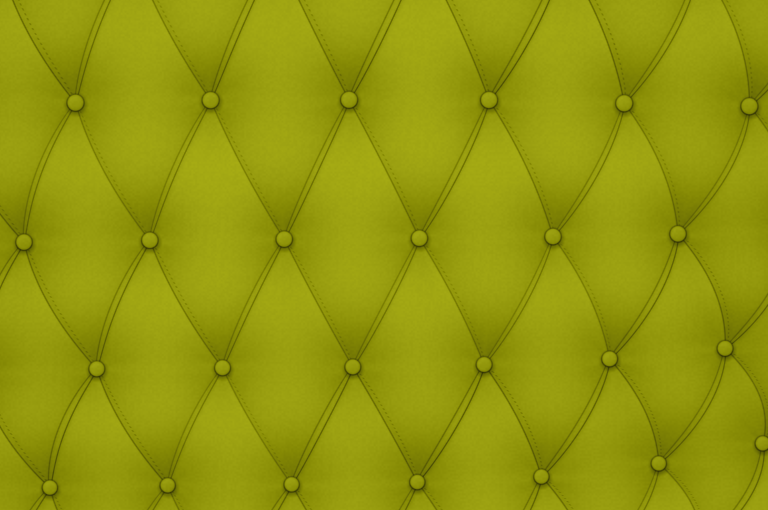
Give the GLSL for this texture, as a Shadertoy shader.

```glsl
// Deep-buttoned green upholstery: a staggered lattice of covered buttons joined
// by curved pleats ("/") and stitched seams (the other diagonal). The lattice
// shrinks toward the bottom; lengths are in canvas heights, y runs downward.
#define BUTTON_RADIUS 0.0168
#define SEAM_BOW 0.0095
#define PLEAT_GAP 0.0135
#define LINE_WIDTH 0.0012
#define STITCHES 30.0
#define TUFT_DEPTH 0.165
#define TUFT_SIZE 0.098
#define FOLD_SHADOW 0.085
#define JITTER 0.003
#define GRAIN 0.035
#define LEATHER vec3(0.63, 0.65, 0.072)

float hash(vec2 p) {
    return fract(sin(dot(p, vec2(127.1, 311.7))) * 43758.5453);
}

float noise(vec2 p) {
    vec2 c = floor(p), f = fract(p);
    f = f * f * (3.0 - 2.0 * f);
    return mix(mix(hash(c), hash(c + vec2(1, 0)), f.x),
               mix(hash(c + vec2(0, 1)), hash(c + vec2(1, 1)), f.x), f.y);
}

float line(float d, float w, float px) {
    return 1.0 - smoothstep(w - px, w + px, abs(d));
}

float rowCentre(float row) { return 0.686 + 0.003 * row; }
float rowSpacing(float row) { return 0.2756 - 0.009 * row; }

// Button centre for a row and a (half-integer on odd rows) column
vec2 button(float row, float col) {
    float right = max(col, 0.0);
    vec2 c = vec2(rowCentre(row) + col * (rowSpacing(row) - 0.0016 * col * col),
                  0.196 + 0.2825 * row - 0.0106 * row * row
                  + 0.0013 * col * col - 0.0026 * row * right * right);
    vec2 id = vec2(row, col * 2.0);
    return c + JITTER * (vec2(hash(id), hash(id + 41.0)) - 0.5);
}

// One seam from a down to b: x is soft shading, y is dark line coverage
vec2 seam(vec2 p, vec2 a, vec2 b, float bow, float seed, float px) {
    float t = (p.y - a.y) / (b.y - a.y);
    if (t < 0.0 || t > 1.0) return vec2(0.0);
    float lens = 4.0 * t * (1.0 - t);
    float x = mix(a.x, b.x, t) + bow * lens;
    float slope = (b.x - a.x + 4.0 * bow * (1.0 - 2.0 * t)) / (b.y - a.y);
    float d = (p.x - x) * inversesqrt(1.0 + slope * slope);
    float dir = sign(b.x - a.x);
    float gap = PLEAT_GAP * sqrt(lens) * mix(0.75, 1.1, seed);
    float fade = smoothstep(0.0, 0.35, lens);

    // The cushion above rolls into shadow, the one below catches light
    float upper = smoothstep(-0.006, 0.006, d * dir);
    float soft = mix(0.02 * exp(-abs(d) / 0.018),
                     -FOLD_SHADOW * exp(-abs(d) / 0.034), upper) * fade;
    float ink;
    if (dir < 0.0) {
        // Folded pleat: a deep crease and a lighter parallel edge
        ink = 0.40 * line(d - 0.5 * gap, LINE_WIDTH * 1.2, px);
        ink = max(ink, 0.26 * line(d + 0.5 * gap, LINE_WIDTH, px));
        ink = max(ink, 0.15 * exp(-abs(d - 0.5 * gap) / 0.004));
        soft += 0.02 * line(d, 0.3 * gap, 0.3 * gap);
    } else {
        // Flat seam: a thin crease with a row of stitches beside it
        float dash = smoothstep(0.15, 0.4, abs(fract(t * STITCHES) - 0.5));
        ink = 0.32 * line(d, LINE_WIDTH, px);
        ink = max(ink, 0.17 * dash * line(d - 0.8 * gap, LINE_WIDTH, px));
    }
    return vec2(soft, ink * mix(0.75, 1.15, seed));
}

void mainImage(out vec4 fragColor, in vec2 fragCoord) {
    float px = 1.0 / iResolution.y;
    vec2 p = vec2(fragCoord.x, iResolution.y - fragCoord.y) * px;
    float shade = 1.03, ink = 0.0, nearest = 10.0, radius = BUTTON_RADIUS;
    vec2 q = vec2(10.0);

    // Buttons close to this point, each with the two seams leaving it downward
    for (int j = -1; j <= 3; j++) {
        float row = float(j);
        float stagger = 0.5 * mod(row, 2.0);
        float mid = floor((p.x - rowCentre(row)) / rowSpacing(row) - stagger + 0.5);
        for (int k = -1; k <= 1; k++) {
            float col = mid + float(k) + stagger;
            vec2 a = button(row, col), r = p - a;
            float dist = length(r);
            float seed = hash(vec2(col, row) + 7.0);

            // Dimple, deeper above the button, with radiating puckers
            vec2 e = (r + vec2(0.0, 0.022)) / vec2(1.0, 0.9);
            shade -= TUFT_DEPTH * exp(-dot(e, e) / (TUFT_SIZE * TUFT_SIZE));
            shade += 0.02 * sin(9.0 * atan(r.y, r.x + 1e-5) + 6.28 * seed)
                   * exp(-dist / 0.035);

            for (float side = -0.5; side < 1.0; side += 1.0) {
                vec2 s = seam(p, a, button(row + 1.0, col + side),
                              SEAM_BOW * (col + 0.5 * side), fract(seed + side), px);
                shade += s.x;
                ink = max(ink, s.y);
            }
            if (dist < nearest) {
                nearest = dist;
                q = r;
                radius = BUTTON_RADIUS * (1.0 - 0.035 * row);
            }
        }
    }
    shade *= 1.0 - ink;

    // Covered button: cast shadow, domed face, dark rim
    shade *= 1.0 - 0.25 * (1.0 - smoothstep(radius * 0.8, radius * 1.6,
                                            length(q - vec2(0.001, 0.004))));
    float face = 0.93 - 0.07 * (q.y + 0.4 * q.x) / radius
               - 0.08 * smoothstep(0.6, 1.0, nearest / radius);
    shade = mix(shade, face, 1.0 - smoothstep(radius - px, radius + px, nearest));
    float rim = mix(0.28, 0.48, smoothstep(-radius, radius, q.y));
    shade *= 1.0 - rim * line(nearest - radius, LINE_WIDTH, px);

    // Leather grain, slow unevenness and falloff toward the corners
    shade += GRAIN * (noise(p * 260.0) - 0.5) + 0.03 * (noise(p * 5.0) - 0.5);
    vec2 c = p - vec2(0.68, 0.5);
    shade -= 0.045 * dot(c, c);

    vec3 color = LEATHER * max(shade, 0.0);
    color.b = mix(0.015, color.b, smoothstep(0.80, 1.0, shade));
    fragColor = vec4(clamp(color, 0.0, 1.0), 1.0);
}
```
